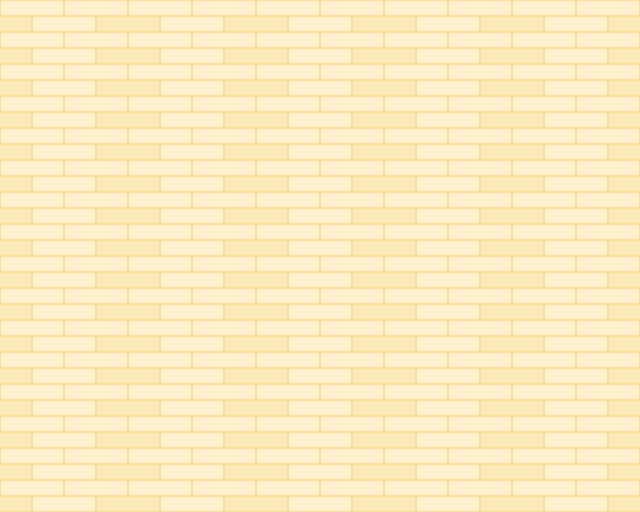
Reproduce this pattern procedurally as a WebGL 2 fragment shader.

```glsl
#version 300 es
precision highp float;

uniform vec2 u_resolution;
out vec4 outColor;

const vec2 BRICKS = vec2(10.0, 32.0);      // repeats across and down, both even
const float JOINT_WIDTH = 0.0044;          // fraction of canvas height
const float ROW_SHIFT = 0.5;               // running bond offset, in bricks
const vec3 CREAM = vec3(1.0, 0.945, 0.815);
const vec3 WARM_CREAM = vec3(1.0, 0.938, 0.800);
const vec3 SAND = vec3(0.982, 0.918, 0.730);
const vec3 MORTAR = vec3(0.978, 0.876, 0.615);

// Plain rows alternate two close creams; shifted rows alternate sand and cream.
vec3 brickColor(float column, float shifted) {
    float odd = mod(column, 2.0);
    vec3 plainRow = mix(CREAM, WARM_CREAM, odd);
    vec3 shiftedRow = mix(SAND, CREAM, odd);
    return mix(plainRow, shiftedRow, shifted);
}

void main() {
    // Grid coordinates, with rows counted from the top
    vec2 uv = gl_FragCoord.xy / u_resolution;
    vec2 grid = vec2(uv.x, 1.0 - uv.y) * BRICKS;
    float shifted = mod(floor(grid.y), 2.0);
    grid.x += shifted * ROW_SHIFT;

    vec2 cell = floor(grid);
    vec2 local = fract(grid);

    // Distance to the nearest joint centre, in canvas heights
    vec2 brickSize = vec2(u_resolution.x / u_resolution.y, 1.0) / BRICKS;
    vec2 toJoint = min(local, 1.0 - local) * brickSize;
    float jointDistance = min(toJoint.x, toJoint.y) - 0.5 * JOINT_WIDTH;

    // One pixel wide edge smoothing
    float mortar = clamp(0.5 - jointDistance * u_resolution.y, 0.0, 1.0);

    vec3 color = mix(brickColor(cell.x, shifted), MORTAR, mortar);
    outColor = vec4(color, 1.0);
}
```
